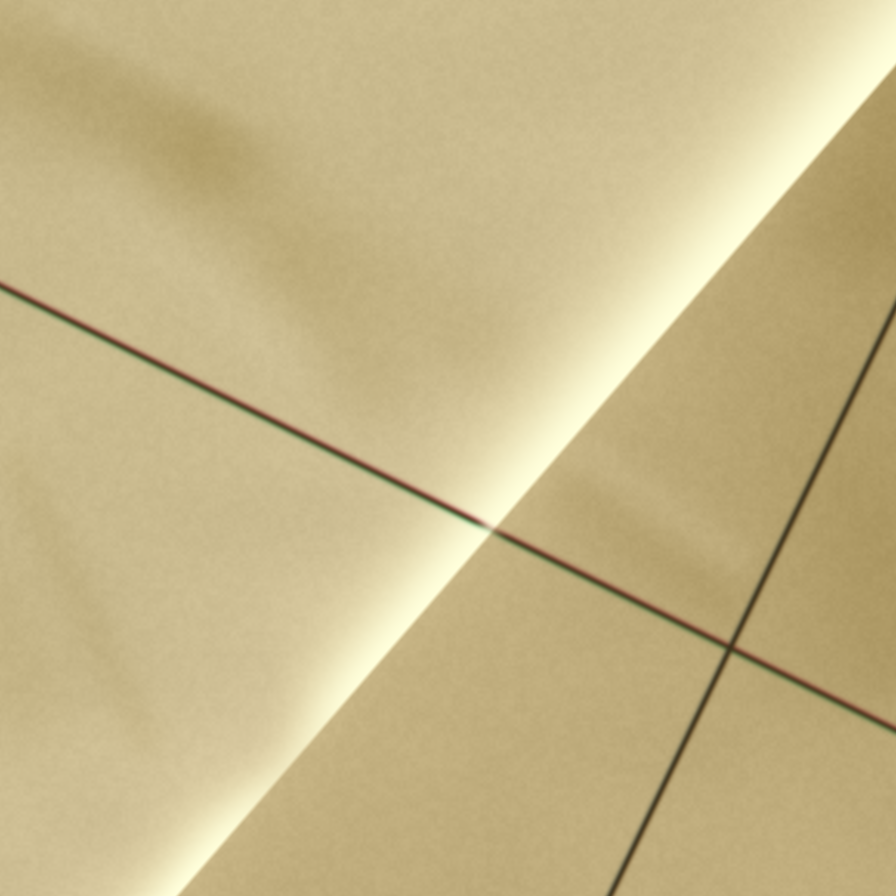
Give the GLSL for this texture, as a WebGL 2 fragment shader.

```glsl
#version 300 es
precision highp float;
// Sand-coloured panels crossed by a diagonal strip of light and two dark seams.
// The light is a one-sided falloff from a straight edge; soft segments and
// value noise stain the panels, and the seams have slight colour fringes.
uniform vec2 u_resolution;
out vec4 outColor;

float hash(vec2 p) {
  vec3 q = fract(vec3(p.xyx) * 0.1031);
  q += dot(q, q.yzx + 33.33);
  return fract((q.x + q.y) * q.z);
}

float noise(vec2 p) {
  vec2 i = floor(p), f = fract(p);
  f = f * f * (3.0 - 2.0 * f);
  return mix(mix(hash(i), hash(i + vec2(1, 0)), f.x),
             mix(hash(i + vec2(0, 1)), hash(i + vec2(1, 1)), f.x), f.y);
}

// Soft stain around the segment from a to b.
float streak(vec2 p, vec2 a, vec2 b, float width) {
  vec2 ab = b - a;
  float h = clamp(dot(p - a, ab) / dot(ab, ab), 0.0, 1.0);
  float d = length(p - a - ab * h) / width;
  return exp(-d * d);
}

// Signed distance to the line through a and b, positive on its left.
float lineDistance(vec2 p, vec2 a, vec2 b) {
  vec2 dir = normalize(b - a);
  return dot(p - a, vec2(-dir.y, dir.x));
}

// Seam darkness per channel; shifted channels give the coloured fringe.
vec3 seam(float d, float width, vec3 shift) {
  vec3 s = (vec3(d) - shift) / width;
  return exp(-s * s);
}

void main() {
  vec2 p = gl_FragCoord.xy / u_resolution;

  // Frame of the light strip: d across it, t along it.
  vec2 start = vec2(0.198, 0.0);
  float d = lineDistance(p, start, vec2(1.0, 0.928));
  float t = dot(p - start, vec2(0.654, 0.757));
  float lit = smoothstep(-0.003, 0.003, d);

  // Lit panel with its drifting stains.
  float stain = 0.85 * streak(p, vec2(-0.05, 0.96), vec2(0.23, 0.84), 0.07);
  stain += 0.55 * streak(p, vec2(0.22, 0.82), vec2(0.53, 0.62), 0.065);
  stain += 0.45 * streak(p, vec2(0.32, 0.70), vec2(0.42, 0.57), 0.05);
  stain += 0.35 * streak(p, vec2(0.02, 0.48), vec2(0.16, 0.18), 0.025);
  stain += 0.40 * streak(p, vec2(-0.02, 0.31), vec2(0.02, 0.24), 0.07);
  stain -= 0.30 * streak(p, vec2(0.08, 0.98), vec2(0.28, 0.87), 0.02);
  stain -= 0.25 * streak(p, vec2(0.12, 0.78), vec2(0.32, 0.60), 0.04);
  vec3 upper = mix(vec3(0.785, 0.725, 0.55), vec3(0.715, 0.645, 0.445), stain);
  upper += vec3(0.05, 0.045, 0.07) * exp(-max(d, 0.0) / 0.14);

  // Shaded panel, deeper towards the right.
  float shade = 0.35 + 0.5 * smoothstep(0.6, 1.0, p.x) * smoothstep(0.0, 0.4, p.y);
  shade += 0.35 * streak(p, vec2(1.0, 0.88), vec2(0.98, 0.76), 0.08);
  shade += 0.25 * streak(p, vec2(0.65, 0.44), vec2(0.80, 0.33), 0.035);
  shade += 0.25 * streak(p, vec2(0.96, 0.45), vec2(1.0, 0.30), 0.10);
  shade -= 0.25 * streak(p, vec2(0.66, 0.49), vec2(0.82, 0.38), 0.025);
  vec3 lower = mix(vec3(0.785, 0.715, 0.535), vec3(0.685, 0.605, 0.40), shade);
  lower += 0.03 * exp(min(d, 0.0) / 0.03);
  vec3 color = mix(lower, upper, lit);

  // Broad mottling and fine grain.
  color += 0.022 * (noise(p * vec2(9.0, 12.0)) - 0.5);
  color += 0.018 * (noise(p * 130.0) - 0.5) + 0.018 * (noise(p * 290.0) - 0.5);

  // Light strip: widens upwards, pinched near its lower end.
  float pinch = exp(-pow((t - 0.19) / 0.07, 2.0));
  float width = (0.043 + 0.045 * max(t, 0.0)) * (1.0 - 0.45 * pinch);
  float glow = exp(-pow(max(d, 0.0) / width, 1.7)) * (1.0 - 0.35 * pinch);
  glow += 0.14 * exp(-max(d, 0.0) / 0.10) * (1.0 - glow);
  glow *= lit;
  vec3 light = mix(vec3(0.97, 0.93, 0.72), vec3(1.0, 1.0, 0.86), glow);
  color = mix(color, light, glow);

  // Long falling seam, washed out where it meets the light.
  float fall = lineDistance(p, vec2(0.0, 0.681), vec2(1.0, 0.185));
  vec3 dark = seam(fall, 0.0043, vec3(-0.0009, 0.0005, 0.0));
  float washed = 0.65 * exp(-pow((d - 0.004) / 0.012, 2.0));
  color = mix(color, vec3(0.27, 0.20, 0.11), 0.88 * dark * (1.0 - washed));

  // Steep seam on the shaded panel.
  float rise = lineDistance(p, vec2(0.681, 0.0), vec2(1.0, 0.658));
  dark = seam(rise, 0.0040, vec3(0.0003, 0.0, -0.0003));
  color = mix(color, vec3(0.23, 0.19, 0.10), 0.9 * dark * (1.0 - lit));

  outColor = vec4(clamp(color, 0.0, 1.0), 1.0);
}
```
